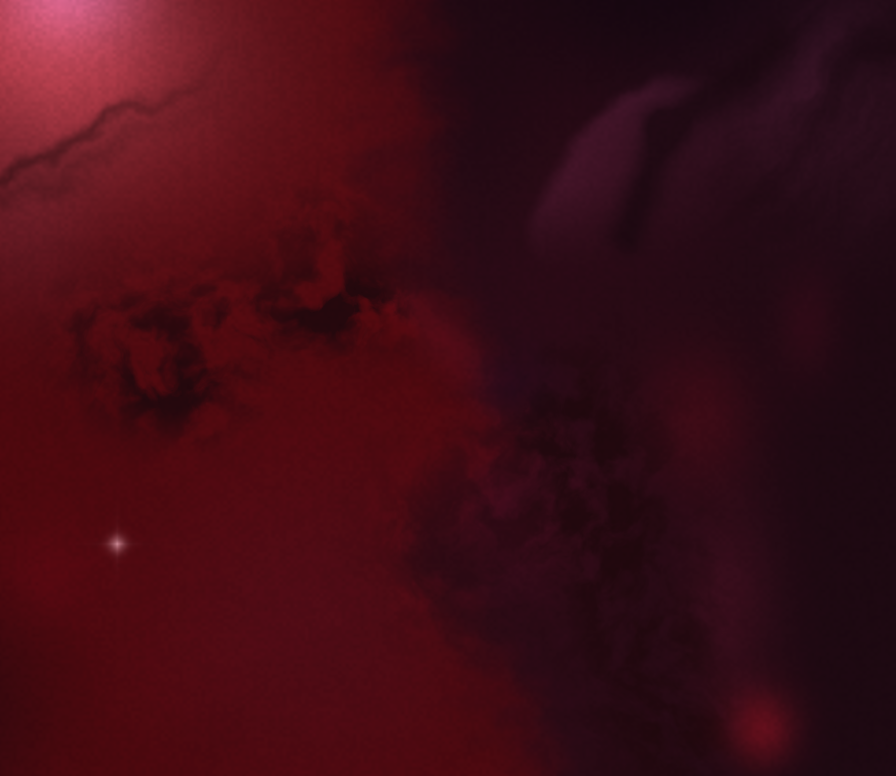
Give the GLSL for this background, as a WebGL 2 fragment shader.

```glsl
#version 300 es
precision highp float;
uniform vec2 u_resolution;
out vec4 outColor;

#define CRIMSON vec3(0.310, 0.030, 0.052)
#define PLUM vec3(0.172, 0.040, 0.085)
#define NIGHT vec3(0.115, 0.034, 0.068)
#define SOOT vec3(0.125, 0.030, 0.050)
#define MAUVE vec3(0.120, 0.045, 0.085)
#define ROSE vec3(0.320, 0.150, 0.170)
#define LILAC vec3(0.120, 0.150, 0.260)
#define EDGE_SOFTNESS 0.085
#define EDGE_WARP 0.13
#define GRAIN 0.022

float hash(vec2 p) {
  return fract(sin(dot(p, vec2(127.1, 311.7))) * 43758.5453);
}

float noise(vec2 p) {
  vec2 i = floor(p), f = fract(p);
  f = f * f * (3.0 - 2.0 * f);
  return mix(mix(hash(i), hash(i + vec2(1, 0)), f.x),
             mix(hash(i + vec2(0, 1)), hash(i + vec2(1, 1)), f.x), f.y);
}

float fbm(vec2 p) {
  float sum = 0.0, amp = 0.5;
  for (int i = 0; i < 5; i++) {
    sum += amp * noise(p);
    p = mat2(1.6, 1.2, -1.2, 1.6) * p + 7.3;
    amp *= 0.5;
  }
  return sum;
}

float blob(vec2 p, vec2 center, vec2 radius) {
  vec2 d = (p - center) / radius;
  return exp(-dot(d, d));
}

float segment(vec2 p, vec2 a, vec2 b) {
  vec2 ab = b - a;
  return length(p - a - ab * clamp(dot(p - a, ab) / dot(ab, ab), 0.0, 1.0));
}

// Soft stroke of the given width
float stroke(vec2 p, vec2 a, vec2 b, float width) {
  float d = segment(p, a, b) / width;
  return exp(-d * d);
}

// Dark upper sky with a curved veil and folded wisps
vec3 nightSky(vec2 p, vec2 warp) {
  vec3 col = mix(PLUM, NIGHT, smoothstep(0.65, 1.12, p.x));
  col = mix(col, vec3(0.075, 0.025, 0.060), 0.85 * blob(p, vec2(0.84, 1.02), vec2(0.30, 0.14)));
  col = mix(col, NIGHT, 0.6 * blob(p, vec2(0.62, 0.88), vec2(0.10, 0.20)));
  vec2 q = p + warp * 0.03;
  float depth = 0.242 - length(q - vec2(0.93, 0.66));
  float veil = smoothstep(-0.012, 0.018, depth) * exp(-max(depth, 0.0) / 0.13);
  veil *= smoothstep(0.64, 0.78, p.y) * smoothstep(0.98, 0.84, p.x);
  col += MAUVE * veil * 0.95;
  vec2 along = mat2(0.78, -0.62, 0.62, 0.78) * (p + warp * 0.08);
  float folds = fbm(along * vec2(4.0, 17.0));
  float wisp = blob(p, vec2(1.06, 0.86), vec2(0.17, 0.15));
  col += MAUVE * wisp * (folds * 1.5 - 0.25);
  float crease = stroke(q, vec2(0.81, 0.70), vec2(0.87, 0.83), 0.022)
               + stroke(q, vec2(0.87, 0.83), vec2(1.01, 0.95), 0.028);
  return mix(col, NIGHT * 0.85, min(crease, 1.0) * 0.75);
}

// Lit red side with the corner glow and its dark veins
vec3 redSide(vec2 p, vec2 warp) {
  vec3 col = CRIMSON;
  col += vec3(0.0, 0.014, 0.030) * blob(p, vec2(0.42, 0.20), vec2(0.24, 0.22));
  col += vec3(0.05, 0.0, 0.01) * blob(p, vec2(0.06, 0.26), vec2(0.06));
  col -= vec3(0.09, 0.0, 0.0) * blob(p, vec2(-0.03, 0.08), vec2(0.10, 0.16));
  col += vec3(0.10, 0.075, 0.085) * blob(p, vec2(0.08, 0.93), vec2(0.33, 0.24));
  col += ROSE * blob(p, vec2(0.07, 0.96), vec2(0.17, 0.16));
  col += LILAC * blob(p, vec2(0.09, 1.02), vec2(0.09, 0.07));
  col += vec3(0.03, 0.03, 0.04) * blob(p, vec2(0.02, 0.70), vec2(0.10, 0.12));
  float vein = p.y - 0.775 - 0.2 * p.x - 1.1 * p.x * p.x + warp.y * 0.09;
  float veins = exp(-pow(vein / 0.013, 2.0)) + 0.5 * exp(-pow((vein + 0.035) / 0.018, 2.0));
  col *= 1.0 - 0.35 * veins * smoothstep(0.34, 0.10, p.x);
  return col * (0.91 + 0.18 * fbm(p * 5.0 + warp));
}

void main() {
  vec2 p = gl_FragCoord.xy / u_resolution.y;
  vec2 warp = vec2(fbm(p * 7.0), fbm(p * 7.0 + 19.0)) * 2.0 - 1.0;
  float fine = fbm(p * 34.0 + warp * 2.0);

  // Ragged border between the red and dark sides
  float border = 0.50 + 0.13 * exp(-pow((p.y - 0.45) / 0.12, 2.0)) + 0.17 * smoothstep(0.45, 0.0, p.y);
  float side = p.x - border + warp.x * EDGE_WARP * 0.5 + (fine - 0.5) * 0.05;
  float red = smoothstep(EDGE_SOFTNESS, -EDGE_SOFTNESS, side);
  vec3 col = mix(nightSky(p, warp), redSide(p, warp), red);

  // Embers and tinted haze
  col += vec3(0.10, 0.005, 0.01) * blob(p, vec2(0.90, 0.46), vec2(0.07, 0.09));
  col += vec3(0.09, 0.015, 0.035) * blob(p, vec2(0.94, 0.22), vec2(0.06, 0.13));
  col += vec3(0.06, 0.005, 0.015) * blob(p, vec2(1.04, 0.58), vec2(0.04, 0.07));
  col += vec3(0.08, 0.005, 0.025) * blob(p, vec2(0.67, 0.34), vec2(0.10, 0.09));
  col += vec3(0.07, 0.01, 0.02) * stroke(p + warp * 0.02, vec2(0.50, 0.62), vec2(0.65, 0.46), 0.025);

  // Sooty clusters broken up by fine noise
  float soot = 0.55 * stroke(p, vec2(0.13, 0.57), vec2(0.47, 0.61), 0.065);
  soot += 0.75 * blob(p, vec2(0.22, 0.49), vec2(0.09, 0.055));
  soot += 0.75 * blob(p, vec2(0.44, 0.60), vec2(0.055, 0.04));
  soot += 0.35 * blob(p, vec2(0.41, 0.71), vec2(0.07, 0.05));
  soot += 0.85 * stroke(p, vec2(0.74, 0.46), vec2(0.87, 0.06), 0.095);
  soot += 0.35 * blob(p, vec2(0.60, 0.31), vec2(0.12, 0.12));
  soot *= smoothstep(0.22, 0.68, fine + warp.y * 0.12);
  col = mix(col, SOOT, clamp(soot * 1.25, 0.0, 0.9));
  col = mix(col, vec3(0.13, 0.04, 0.11), 0.6 * blob(p, vec2(0.655, 0.505), vec2(0.05, 0.045)));
  col += vec3(0.24, 0.02, 0.035) * blob(p + warp * 0.02, vec2(0.98, 0.07), vec2(0.045, 0.05));

  // Small four-point star
  vec2 s = abs(p - vec2(0.151, 0.299));
  float star = exp(-dot(s, s) / 0.00012) + 0.5 * exp(-s.x / 0.003 - s.y / 0.014)
             + 0.5 * exp(-s.y / 0.003 - s.x / 0.014);
  col += vec3(0.24, 0.25, 0.26) * star;

  col *= 1.0 + GRAIN * 4.0 * (noise(p * 210.0) - 0.5);
  outColor = vec4(clamp(col, 0.0, 1.0), 1.0);
}
```
